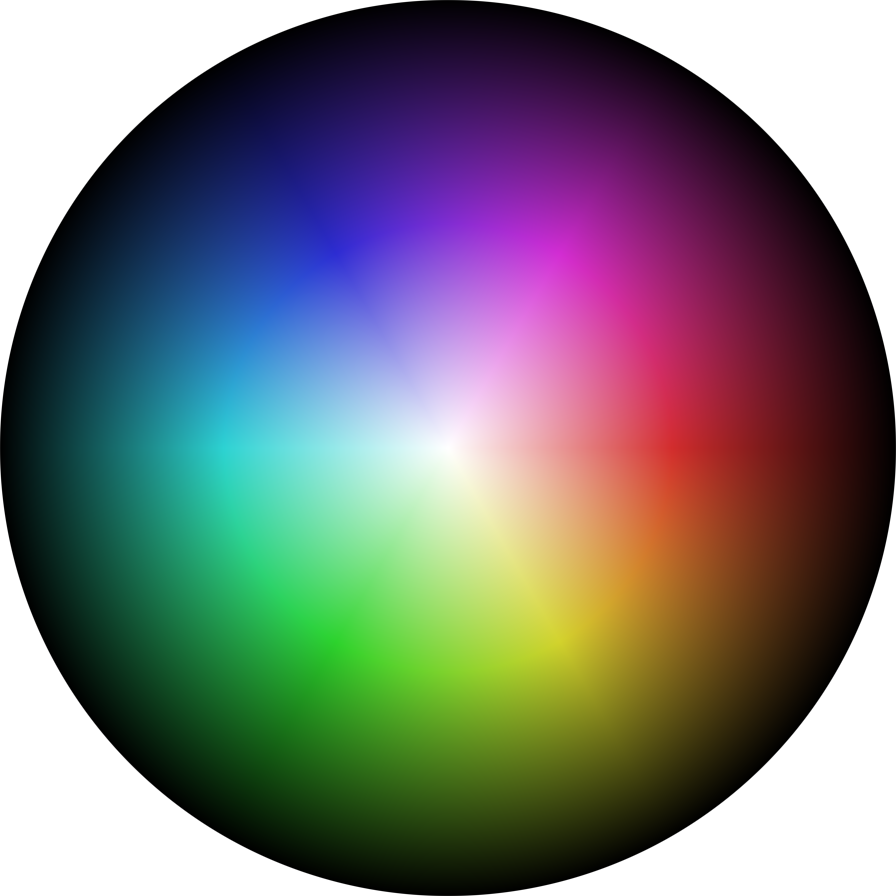
Reproduce this background procedurally as a WebGL 2 fragment shader.

```glsl
#version 300 es
precision highp float;
// Draws a round colour wheel: white at the centre, vivid hues midway, black at the rim, on white.

uniform vec2 u_resolution;
out vec4 fragColor;

const float TAU = 6.28318531;
const float WHEEL_RADIUS = 0.5;
const float SATURATION = 0.65;
const vec3 BACKGROUND = vec3(1.0);

// Pure hue with red at 0, green at 1/3 and blue at 2/3
vec3 hueColor(float hue) {
    vec3 phase = fract(hue + vec3(0.0, 2.0, 1.0) / 3.0);
    return clamp(abs(phase * 6.0 - 3.0) - 1.0, 0.0, 1.0);
}

vec3 hslColor(float hue, float saturation, float lightness) {
    float chroma = saturation * (1.0 - abs(2.0 * lightness - 1.0));
    return lightness + chroma * (hueColor(hue) - 0.5);
}

// Hue runs clockwise from the right; lightness falls from centre to rim
vec3 wheelColor(vec2 p, float radius, float saturation) {
    float distanceToCentre = length(p);
    float angle = distanceToCentre > 0.0 ? atan(p.y, p.x) : 0.0;
    float lightness = clamp(1.0 - distanceToCentre / radius, 0.0, 1.0);
    return hslColor(-angle / TAU, saturation, lightness);
}

float discMask(vec2 p, float radius, float softness) {
    return 1.0 - smoothstep(-softness, softness, length(p) - radius);
}

void main() {
    float canvasSize = min(u_resolution.x, u_resolution.y);
    vec2 p = (gl_FragCoord.xy - 0.5 * u_resolution) / canvasSize;

    // Lay the wheel over the background with a smooth rim
    vec3 wheel = wheelColor(p, WHEEL_RADIUS, SATURATION);
    float mask = discMask(p, WHEEL_RADIUS, 0.75 / canvasSize);
    fragColor = vec4(mix(BACKGROUND, wheel, mask), 1.0);
}
```
